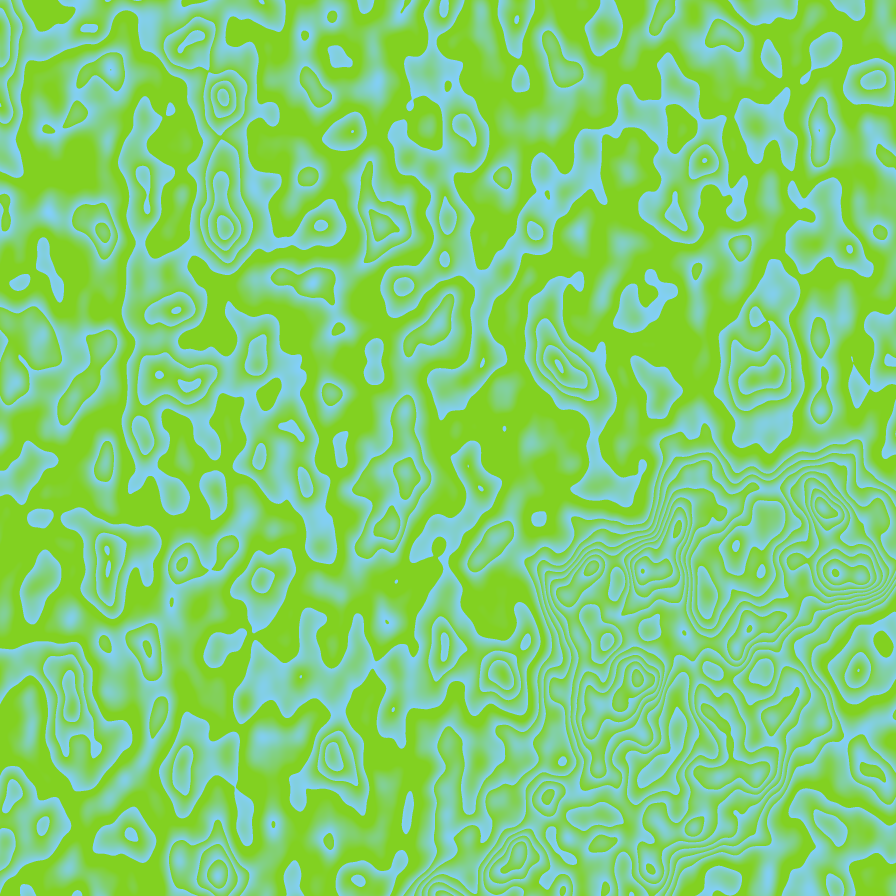
This texture is drawn by a WebGL 1 fragment shader. Its source:

```glsl
precision highp float;
// Wrapped contour map: a layered gradient-noise height field is cut into
// levels by fract(), each ramping from green to sky blue with a hard step.
// Heights near zero are flattened to plain green; one massif is packed with lines.

uniform vec2 u_resolution;

const vec3 GREEN = vec3(0.51, 0.82, 0.13);
const vec3 SKY = vec3(0.51, 0.81, 0.99);
const int SAMPLES = 3; // supersampling grid per side

// Pseudo-random unit vector for a lattice point
vec2 randomDirection(vec2 cell) {
  vec3 q = fract(vec3(cell.xyx) * vec3(0.1031, 0.1030, 0.0973));
  q += dot(q, q.yzx + 33.33);
  float angle = 6.28318 * fract((q.x + q.y) * q.z);
  return vec2(cos(angle), sin(angle));
}

float gradientNoise(vec2 p) {
  vec2 cell = floor(p);
  vec2 f = p - cell;
  vec2 blend = f * f * f * (f * (f * 6.0 - 15.0) + 10.0);
  vec2 e = vec2(1.0, 0.0);
  float a = dot(randomDirection(cell), f);
  float b = dot(randomDirection(cell + e.xy), f - e.xy);
  float c = dot(randomDirection(cell + e.yx), f - e.yx);
  float d = dot(randomDirection(cell + e.xx), f - e.xx);
  return mix(mix(a, b, blend.x), mix(c, d, blend.x), blend.y);
}

float segmentDistance(vec2 p, vec2 a, vec2 b) {
  vec2 ab = b - a;
  float along = clamp(dot(p - a, ab) / dot(ab, ab), 0.0, 1.0);
  return length(p - a - ab * along);
}

// Fine relief, its bumps slightly taller than wide
float relief(vec2 p) {
  vec2 q = p * vec2(1.0, 0.75);
  return 0.60 * gradientNoise(q * 5.0 + vec2(17.3, 41.7))
       + 1.00 * gradientNoise(q * 12.0 + vec2(63.4, 9.2))
       + 0.80 * gradientNoise(q * 24.0 + vec2(28.6, 75.1))
       + 0.20 * gradientNoise(q * 47.0 + vec2(91.8, 52.5));
}

// Raised area with a wandering, steep rim
float massif(vec2 p, vec2 start, vec2 end, float radius) {
  float wander = 0.07 * gradientNoise(p * 7.0 + vec2(5.6, 83.2));
  float rim = segmentDistance(p, start, end) + wander - radius;
  return 1.0 - smoothstep(-0.04, 0.04, rim);
}

// Flattens small heights and steepens large ones, keeping the sign
float terrace(float h, float flatZone, float gain, float growth) {
  float rise = max(abs(h) - flatZone, 0.0);
  return sign(h) * rise * (gain + growth * rise);
}

vec3 contourColor(vec2 p) {
  float height = relief(p) + 1.3 * massif(p, vec2(0.60, 0.0), vec2(0.84, 0.38), 0.14);
  float level = terrace(height, 0.11, 2.2, 1.2);
  return mix(GREEN, SKY, fract(level));
}

void main() {
  float scale = 1.0 / min(u_resolution.x, u_resolution.y);
  vec3 color = vec3(0.0);
  for (int j = 0; j < SAMPLES; j++) {
    for (int i = 0; i < SAMPLES; i++) {
      vec2 offset = (vec2(float(i), float(j)) + 0.5) / float(SAMPLES) - 0.5;
      color += contourColor((gl_FragCoord.xy + offset) * scale);
    }
  }
  gl_FragColor = vec4(color / float(SAMPLES * SAMPLES), 1.0);
}
```
